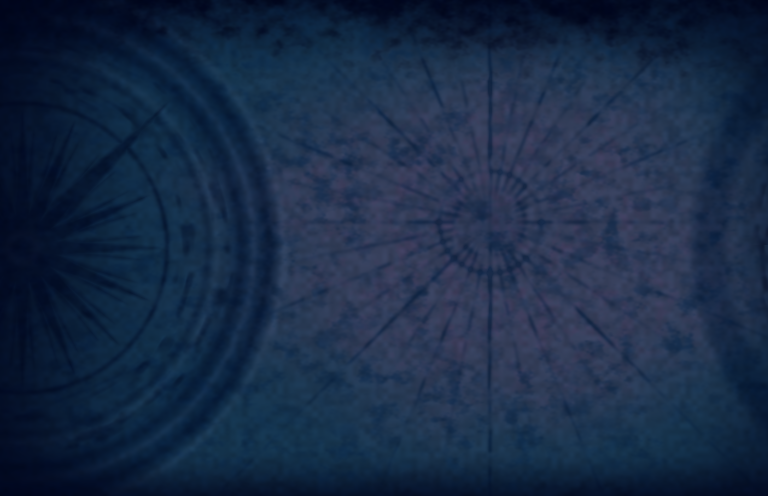
Give the GLSL for this background, as a Shadertoy shader.

```glsl
const vec3 NIGHT = vec3(0.0, 0.02, 0.11);
const vec3 DEEP = vec3(0.005, 0.09, 0.21);
const vec3 STAIN = vec3(0.03, 0.14, 0.27);
const vec3 TEAL = vec3(0.08, 0.205, 0.305);
const vec3 MAUVE = vec3(0.215, 0.25, 0.36);
const vec3 ROSE_TINT = vec3(0.29, 0.23, 0.37);

// Positions and radii are in canvas heights.
const vec2 DIAL_CENTER = vec2(0.045, 0.5);
const vec2 FAR_DIAL_CENTER = vec2(1.936, 0.506);
const vec2 ROSE_CENTER = vec2(0.988, 0.552);
const vec2 GLOW_CENTER = vec2(1.02, 0.51);
const vec2 GLOW_SIZE = vec2(0.66, 0.45);
const float DIAL_RADIUS = 0.522;
const float ROSE_RADIUS = 0.103;
const float TAU = 6.2831853;

float hash(vec2 p) {
    vec3 q = fract(vec3(p.xyx) * 0.1031);
    q += dot(q, q.yzx + 33.33);
    return fract((q.x + q.y) * q.z);
}

float noise(vec2 p) {
    vec2 i = floor(p), f = fract(p);
    f = f * f * (3.0 - 2.0 * f);
    return mix(mix(hash(i), hash(i + vec2(1, 0)), f.x),
               mix(hash(i + vec2(0, 1)), hash(i + vec2(1, 1)), f.x), f.y);
}

float fbm(vec2 p) {
    float sum = 0.0, amp = 0.5;
    for (int i = 0; i < 3; i++) {
        sum += amp * noise(p);
        p = mat2(1.6, 1.2, -1.2, 1.6) * p + 17.0;
        amp *= 0.55;
    }
    return sum / 0.926;
}

// Blurred line of the given half width around distance zero.
float stroke(float d, float width) {
    return exp(-d * d / (width * width));
}

float band(float r, float inner, float outer, float soft) {
    return smoothstep(inner - soft, inner + soft, r)
         * (1.0 - smoothstep(outer - soft, outer + soft, r));
}

// Distance to the nearest of n evenly spaced spokes.
float spoke(vec2 q, float n, float turn) {
    float sector = TAU / n;
    float a = mod(atan(q.y, q.x) + turn + 0.5 * sector, sector) - 0.5 * sector;
    return length(q) * abs(sin(a));
}

// Tapered points reaching out to the given length.
float spikes(vec2 q, float n, float turn, float reach, float width) {
    float taper = 1.0 - length(q) / reach;
    return smoothstep(-0.006, 0.006, width * taper - spoke(q, n, turn))
         * smoothstep(0.0, 0.08, taper);
}

// Worn lettering-like specks around a ring.
float marks(vec2 q, float radius, float count) {
    float a = atan(q.y, q.x) / TAU * count;
    float speck = noise(vec2(a, length(q) * 70.0));
    return smoothstep(0.4, 0.9, speck) * stroke(length(q) - radius, 0.02);
}

vec3 drawDial(vec3 col, vec2 q, float wear) {
    float r = length(q);
    col = mix(col, DEEP, 0.15 * (1.0 - smoothstep(0.49, 0.56, r)));
    col = mix(col, DEEP, 0.38 * band(r, 0.42, 0.515, 0.02));
    // Engraved rings, points and hub
    float ink = 0.5 * stroke(r - 0.292, 0.006) + 0.3 * stroke(r - 0.375, 0.009);
    ink += 0.35 * stroke(r - 0.442, 0.011) + 0.35 * stroke(r - 0.497, 0.012);
    ink = max(ink, 0.6 * spikes(q, 16.0, 0.0, 0.285, 0.022));
    ink = max(ink, 0.42 * spikes(q, 32.0, 0.098, 0.25, 0.012));
    float northEast = smoothstep(0.1, 0.2, q.x + q.y);
    ink = max(ink, 0.6 * northEast * spikes(q, 4.0, TAU / 8.0, 0.43, 0.03));
    ink = max(ink, 0.3 * (1.0 - smoothstep(0.05, 0.14, r)));
    ink = max(ink, 0.5 * marks(q, 0.336, 64.0) + 0.45 * marks(q, 0.408, 80.0));
    col = mix(col, mix(NIGHT, DEEP, 0.35), clamp(ink * (0.5 + 0.9 * wear), 0.0, 0.75));
    // Worn metal highlights
    float rim = stroke(r - DIAL_RADIUS - 0.005, 0.009) + stroke(r - 0.467, 0.008);
    rim += stroke(r - 0.028, 0.01) + 0.7 * stroke(r - 0.393, 0.008);
    return col + rim * vec3(0.035, 0.035, 0.04);
}

void mainImage(out vec4 fragColor, in vec2 fragCoord) {
    vec2 p = fragCoord / iResolution.y;
    float width = iResolution.x / iResolution.y;
    float cloud = fbm(p * vec2(6.0, 8.0));
    float stain = fbm(p * vec2(34.0, 46.0) + 5.0);

    // Aged paper with a warm center
    float reach = length((p - GLOW_CENTER) / GLOW_SIZE) + 0.3 * (cloud - 0.5);
    vec3 col = mix(TEAL, MAUVE, 1.0 - smoothstep(0.4, 1.2, reach));
    float blush = smoothstep(0.4, 0.8, fbm(p * 42.0 + 40.0));
    col = mix(col, ROSE_TINT, 0.42 * blush * (1.0 - smoothstep(0.3, 1.0, reach)));
    float patches = smoothstep(0.3, 0.7, noise(p * 13.0 + 3.0));
    col = mix(col, STAIN, (0.3 + 0.3 * patches) * smoothstep(0.38, 0.85, stain));

    // Wind rose with broken, fading rays
    vec2 q = p - ROSE_CENTER;
    float r = length(q);
    float broken = smoothstep(0.3, 0.75, noise(p * 40.0 + 9.0));
    float fade = smoothstep(0.04, 0.08, r) * (1.0 - smoothstep(0.1, 0.6, r));
    float rays = 0.36 * stroke(spoke(q, 32.0, 0.0), 0.005) * fade;
    float far = smoothstep(0.15, 0.3, r) * smoothstep(0.0, 0.15, abs(q.y));
    rays += 0.25 * stroke(spoke(q, 16.0, 0.0), 0.0045) * far;
    rays += 0.12 * stroke(spoke(q, 8.0, 0.0), 0.006) * fade;
    rays += 0.22 * stroke(q.x, 0.0045);
    rays += 0.4 * stroke(r - ROSE_RADIUS, 0.006) + 0.2 * stroke(r - 0.07, 0.006);
    rays *= 0.3 + 0.8 * broken;
    rays += 0.3 * (1.0 - smoothstep(0.01, 0.09, r)) * (0.5 + stain);
    col = mix(col, mix(DEEP, STAIN, 0.4), min(rays, 0.6));

    // Compass dials at both sides
    col = drawDial(col, p - DIAL_CENTER, stain);
    float farR = length(p - FAR_DIAL_CENTER);
    col = mix(col, DEEP, (0.3 + 0.35 * stain) * band(farR, 0.474, 0.54, 0.018));
    col = mix(col, DEEP, 0.1 * (1.0 - smoothstep(0.45, 0.50, farR)));
    col = mix(col, NIGHT, 0.45 * marks(p - FAR_DIAL_CENTER, 0.395, 90.0));
    col += 0.02 * stroke(farR - 0.455, 0.012);

    // Ragged dark borders and paper grain
    float ragged = 0.14 * (stain - 0.5) + 0.08 * (cloud - 0.5);
    float light = smoothstep(-0.04, 0.16, 1.0 - p.y + ragged);
    light *= smoothstep(-0.05, 0.1, p.y + 0.2 * ragged);
    float corner = length((p - vec2(0.5 * width, 0.47)) / vec2(0.5 * width, 0.5));
    light *= 1.0 - 0.4 * smoothstep(0.95, 1.35, corner);
    light *= mix(0.2, 1.0, smoothstep(-0.08, 0.34, p.x));
    light *= mix(0.75, 1.0, smoothstep(-0.05, 0.16, width - p.x));
    col = mix(NIGHT, col, light);
    col *= 0.91 + 0.18 * noise(p * 85.0);
    fragColor = vec4(clamp(col, 0.0, 1.0), 1.0);
}
```
